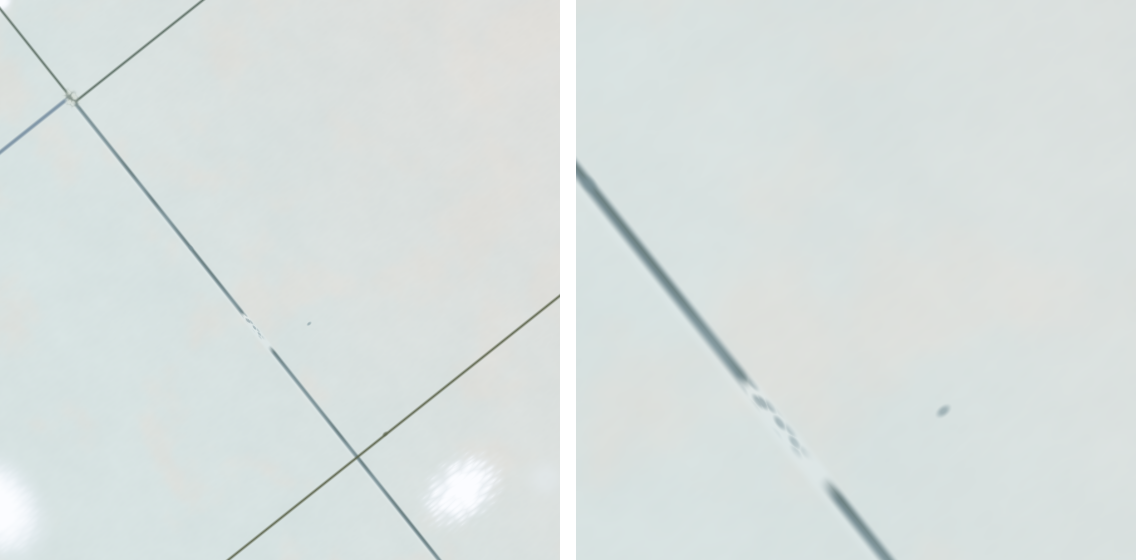
Left, the full canvas; right, a detail of the centre.
Write a three.js fragment shader that draws this texture.

```glsl
varying vec2 vUv;

const float TILE = 0.819;
const vec2 CROSSING = vec2(0.638, 0.1836);
const vec2 ACROSS = vec2(0.782, 0.623);
const vec2 ALONG = vec2(0.623, -0.782);
const float THIN = 0.0019;
const float WIDE = 0.0031;
const float SOFT = 0.0026;
const vec2 GAP = vec2(-0.400, -0.300);
const vec2 ROW_SLIP = vec2(-0.005, 0.011);

const vec3 COOL_GLAZE = vec3(0.842, 0.888, 0.886);
const vec3 WARM_GLAZE = vec3(0.868, 0.872, 0.862);
const vec3 BLUSH = vec3(0.884, 0.872, 0.850);
const vec3 GLARE = vec3(0.985, 0.990, 1.0);
const vec3 HALO = vec3(0.920, 0.945, 0.970);
const vec3 PALE_EDGE = vec3(0.880, 0.920, 0.925);
const vec3 GREEN_GROUT = vec3(0.34, 0.41, 0.37);
const vec3 OLIVE_GROUT = vec3(0.34, 0.37, 0.27);
const vec3 BLUE_GROUT = vec3(0.48, 0.57, 0.64);
const vec3 SLATE_GROUT = vec3(0.49, 0.58, 0.61);

vec2 hash2(vec2 p) {
  return fract(sin(vec2(dot(p, vec2(127.1, 311.7)), dot(p, vec2(269.5, 183.3)))) * 4375.85);
}

// Distance to the nearest scattered cell point
float cellular(vec2 p) {
  vec2 cell = floor(p);
  float nearest = 2.0;
  for (int y = -1; y <= 1; y++) {
    for (int x = -1; x <= 1; x++) {
      vec2 c = cell + vec2(float(x), float(y));
      nearest = min(nearest, length(c + hash2(c) - p));
    }
  }
  return nearest;
}

// Warped, layered sines, roughly -1 to 1
float clouds(vec2 p) {
  float sum = 0.0;
  float amp = 0.5;
  for (int i = 0; i < 5; i++) {
    sum += amp * sin(p.x + 1.4 * sin(p.y * 0.9 + float(i))) * cos(p.y - 1.1 * sin(p.x * 0.8));
    p = mat2(1.37, 1.12, -1.12, 1.37) * p + 2.3;
    amp *= 0.62;
  }
  return sum;
}

vec2 tileAxes(vec2 v) {
  return vec2(dot(v, ACROSS), dot(v, ALONG));
}

float band(float d, float halfWidth) {
  return 1.0 - smoothstep(halfWidth - SOFT, halfWidth + SOFT, abs(d));
}

float spot(vec2 uv, vec2 center, vec2 radius) {
  return 1.0 - smoothstep(0.2, 1.3, length(tileAxes(uv - center) / radius));
}

vec3 glaze(vec2 uv) {
  float mottle = clouds(uv * 10.0 + 1.7);
  float warmth = smoothstep(0.3, 1.7, uv.x + 0.6 * uv.y + 0.15 * mottle);
  vec3 color = mix(COOL_GLAZE, WARM_GLAZE, warmth);
  color = mix(color, BLUSH, 0.55 * smoothstep(-0.05, 0.7, clouds(uv * 13.0 + 4.1)));
  float brushed = cellular(tileAxes(uv) * vec2(45.0, 110.0)) - 0.45;
  return color + 0.007 * mottle + 0.006 * clouds(uv * 38.0) + 0.006 * brushed;
}

// Lamp reflection, broken up by streaks
vec3 reflectLamp(vec3 color, vec2 uv, vec2 center, vec2 radius, float breakup) {
  float r = length(tileAxes(uv - center) / radius);
  float streak = cellular(tileAxes(uv) * vec2(34.0, 115.0)) - 0.45;
  color = mix(color, HALO, 0.85 * (1.0 - smoothstep(0.6, 1.6, r + 0.5 * breakup * streak)));
  return mix(color, GLARE, 1.0 - smoothstep(0.35, 1.2, r + breakup * streak));
}

void main() {
  vec2 uv = vUv;
  vec3 color = glaze(uv);

  color = reflectLamp(color, uv, vec2(0.825, 0.125), vec2(0.060, 0.043), 0.75);
  color = reflectLamp(color, uv, vec2(-0.008, 0.095), vec2(0.062, 0.084), 0.2);
  color = reflectLamp(color, uv, vec2(0.0, 1.0), vec2(0.018), 0.2);
  color = mix(color, HALO, 0.35 * spot(uv, vec2(0.975, 0.145), vec2(0.035)));

  // Repeating tile frame, with the upper row slipped at its crossing
  vec2 p = tileAxes(uv - CROSSING) / TILE;
  float upperRow = 1.0 - step(-0.5, p.y);
  float rightSide = step(0.0, p.x);
  vec2 q = p - vec2(0.0, upperRow * mix(ROW_SLIP.x, ROW_SLIP.y, rightSide));
  vec2 joint = (q - floor(q + 0.5)) * TILE;
  float wear = 0.5 + 0.5 * sin(p.y * 43.0 + 2.0 * sin(p.y * 17.0));

  // Long joint: thin above the slipped crossing, wide and worn below it
  float below = smoothstep(-1.01, -0.99, p.y);
  float gap = smoothstep(GAP.x - 0.008, GAP.x + 0.008, p.y)
            * (1.0 - smoothstep(GAP.y - 0.012, GAP.y + 0.012, p.y));
  float flecks = 1.0 - smoothstep(0.15, 0.6, cellular(tileAxes(uv) * vec2(190.0, 85.0)));
  flecks *= 1.0 - smoothstep(-0.35, -0.32, p.y);
  vec3 longGrout = mix(GREEN_GROUT, SLATE_GROUT - 0.06 * wear, below);
  float longMask = band(joint.x, mix(THIN, WIDE, below));
  color = mix(color, PALE_EDGE, 0.35 * below * band(joint.x + 0.006, 0.002));
  color = mix(color, PALE_EDGE, 0.55 * gap * band(joint.x, 0.005));
  color = mix(color, longGrout, longMask * mix(0.9, 0.5 * flecks, gap));
  float core = below * (1.0 - gap) * (0.25 + 0.3 * wear);
  color = mix(color, GREEN_GROUT, core * band(joint.x - 0.001, 0.0006));

  // Cross joints
  float blueArm = upperRow * (1.0 - rightSide);
  vec3 crossGrout = mix(OLIVE_GROUT, mix(BLUE_GROUT, GREEN_GROUT, rightSide), upperRow);
  color = mix(color, crossGrout, 0.92 * band(joint.y, mix(THIN, WIDE, blueArm)));

  // Crumbled filler at the slipped crossing
  vec2 knot = CROSSING - ALONG * TILE;
  float crumb = smoothstep(0.2, 0.8, cellular(uv * 110.0));
  vec3 filler = mix(vec3(0.83, 0.86, 0.83), vec3(0.55, 0.60, 0.57), crumb);
  color = mix(color, filler, 0.95 * spot(uv, knot, vec2(0.013, 0.019)));

  // Chips and a stray speck
  color = mix(color, OLIVE_GROUT, 0.6 * spot(uv, vec2(0.688, 0.225), vec2(0.006, 0.004)));
  color = mix(color, SLATE_GROUT, 0.7 * spot(uv, vec2(0.341, 0.557), vec2(0.004, 0.006)));
  color = mix(color, SLATE_GROUT, 0.6 * spot(uv, vec2(0.552, 0.422), vec2(0.005, 0.003)));

  gl_FragColor = vec4(clamp(color, 0.0, 1.0), 1.0);
}
```
